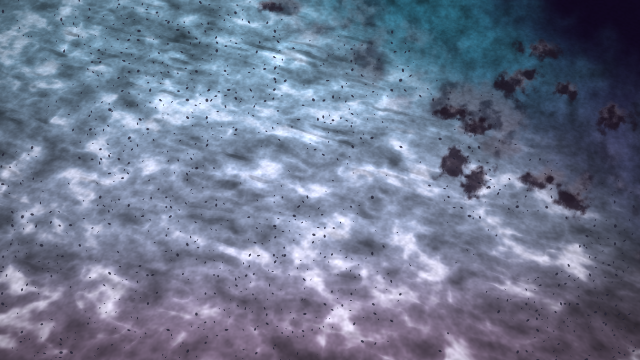
Write a WebGL 2 fragment shader that draws this texture.

```glsl
#version 300 es
precision highp float;

#define CAUSTIC_SCALE 10.0
#define CAUSTIC_WARP 0.05
#define CAUSTIC_CONTRAST 1.35
#define GLINT_STRENGTH 0.85
#define STREAK_STRENGTH 0.3
#define GRAIN_STRENGTH 0.22
#define SPECK_CELL 0.027
#define SPECK_RADIUS 0.0046
#define SPECK_AMOUNT 0.42
#define REEF_ROUGHNESS 1.8
#define ROCK_COUNT 11

uniform vec2 u_resolution;
out vec4 outColor;

const vec3 WARM_SAND = vec3(0.49, 0.42, 0.52);
const vec3 MID_SAND = vec3(0.485, 0.525, 0.625);
const vec3 COOL_SAND = vec3(0.43, 0.565, 0.66);
const vec3 GLINT = vec3(0.93, 0.92, 1.0);
const vec3 TEAL_WATER = vec3(0.13, 0.34, 0.42);
const vec3 DUSK_WATER = vec3(0.17, 0.18, 0.28);
const vec3 ABYSS = vec3(0.06, 0.03, 0.12);
const vec3 ROCK_DARK = vec3(0.11, 0.07, 0.12);
const vec3 ROCK_LIGHT = vec3(0.40, 0.36, 0.41);
const vec3 SPECK = vec3(0.13, 0.13, 0.20);

// Rock centre (xy) and radii (zw)
const vec4 ROCKS[ROCK_COUNT] = vec4[ROCK_COUNT](
    vec4(1.44, 0.773, 0.055, 0.043), vec4(1.257, 0.542, 0.045, 0.042),
    vec4(1.325, 0.50, 0.035, 0.038), vec4(1.325, 0.641, 0.03, 0.025),
    vec4(1.50, 0.505, 0.055, 0.026), vec4(1.597, 0.44, 0.045, 0.028),
    vec4(1.70, 0.676, 0.045, 0.042), vec4(1.505, 0.861, 0.05, 0.025),
    vec4(0.741, 0.988, 0.032, 0.02), vec4(1.574, 0.75, 0.04, 0.02),
    vec4(1.262, 0.688, 0.035, 0.018));

vec2 hash2(vec2 p) {
    vec3 q = fract(p.xyx * vec3(0.1031, 0.1030, 0.0973));
    q += dot(q, q.yzx + 33.33);
    return fract((q.xx + q.yz) * q.zy);
}

float noise(vec2 p) {
    vec2 i = floor(p), f = fract(p);
    f = f * f * (3.0 - 2.0 * f);
    float low = mix(hash2(i).x, hash2(i + vec2(1, 0)).x, f.x);
    float high = mix(hash2(i + vec2(0, 1)).x, hash2(i + 1.0).x, f.x);
    return mix(low, high, f.y);
}

float fbm(vec2 p) {
    float sum = 0.0, amp = 0.533;
    for (int i = 0; i < 4; i++) {
        sum += amp * noise(p);
        p = mat2(1.6, 1.2, -1.2, 1.6) * p + 7.3;
        amp *= 0.5;
    }
    return sum;
}

// Coverage of one jittered layer of dark debris
float specks(vec2 p, float seed, float amount, float soft) {
    vec2 cell = floor(p / SPECK_CELL);
    vec2 jitter = hash2(cell + seed);
    vec2 kind = hash2(cell + seed + 51.7);
    vec2 v = p - (cell + 0.2 + 0.6 * jitter) * SPECK_CELL;
    float a = 6.283 * kind.y;
    v = mat2(cos(a), -sin(a), sin(a), cos(a)) * v;
    float radius = SPECK_RADIUS * mix(0.35, 1.1, jitter.y * jitter.y);
    float dist = length(v * vec2(1.0, 1.2 + jitter.x)) - radius;
    return step(kind.x, amount) * (1.0 - smoothstep(-soft, soft, dist));
}

void main() {
    vec2 p = gl_FragCoord.xy / u_resolution * vec2(16.0 / 9.0, 1.0);
    float soft = 0.8 / u_resolution.y;
    float reef = dot(p - vec2(0.76, 1.0), vec2(0.567, 0.824));

    // Sand lit from the middle, pink near and blue far
    vec2 e = (p - vec2(0.83, 0.52)) / vec2(1.03, 0.85);
    float falloff = dot(e, e);
    vec3 col = mix(WARM_SAND, MID_SAND, smoothstep(0.0, 0.42, p.y));
    col = mix(col, COOL_SAND, smoothstep(0.4, 0.95, p.y));
    col *= 1.16 - 0.52 * falloff;

    // Blotchy caustic light, finer with distance
    vec2 s = vec2(p.x - 0.9, p.y) * (1.0 + 0.8 * p.y);
    vec2 warp = vec2(fbm(s * 6.0), fbm(s * 6.0 + 17.0)) - 0.5;
    vec2 along = vec2(dot(s, vec2(0.94, -0.34)), dot(s, vec2(0.34, 0.94)));
    vec2 q = (along + CAUSTIC_WARP * warp) * CAUSTIC_SCALE * vec2(0.85, 1.2);
    float broad = fbm(q);
    float ridge = 1.0 - abs(2.0 * noise(q * 2.1 + 9.0) - 1.0);
    float light = mix(broad, ridge, 0.16);
    float sand = 1.0 - smoothstep(-0.1, 0.2, reef);
    col *= 1.0 + CAUSTIC_CONTRAST * (light - 0.51) * mix(0.5, 1.0, sand);
    float glint = smoothstep(0.57, 0.79, light) * sand * (1.0 - 0.6 * p.y);
    col = mix(col, GLINT * (1.08 - 0.25 * falloff), GLINT_STRENGTH * glint);

    // Short shaded streaks of ripple slanting down to the right
    float streak = noise(along * vec2(9.0, 38.0) + 2.0 * warp);
    float patchy = smoothstep(0.35, 0.7, noise(along * vec2(5.0, 9.0) + 31.0));
    streak = smoothstep(0.55, 0.9, streak) - 0.4 * smoothstep(0.45, 0.1, streak);
    col *= 1.0 - STREAK_STRENGTH * streak * patchy * mix(0.35, 1.0, p.y);

    // Water closing over the reef and the far corner
    vec3 water = mix(DUSK_WATER, TEAL_WATER, smoothstep(0.45, 0.95, p.y + 0.35 * (1.3 - p.x)));
    float grain = fbm(p * 34.0);
    float patches = fbm(p * 10.0 + 4.0);
    water *= 1.0 + REEF_ROUGHNESS * (0.6 * grain + 0.4 * patches - 0.5);
    col = mix(col, water, 0.9 * smoothstep(-0.08, 0.2, reef));
    float rubble = smoothstep(-0.1, 0.03, reef) * (1.0 - smoothstep(0.08, 0.24, reef));
    vec3 stone = mix(ROCK_DARK, ROCK_LIGHT, smoothstep(0.3, 0.62, grain));
    col = mix(col, stone, 0.55 * rubble * smoothstep(0.46, 0.66, patches));
    col = mix(col, ABYSS, smoothstep(0.22, 0.47, reef + 0.2 * (patches - 0.5)));

    // Rough broken rocks
    for (int i = 0; i < ROCK_COUNT; i++) {
        vec2 v = (p - ROCKS[i].xy) / ROCKS[i].zw;
        float body = length(v) + 2.4 * (grain - 0.5);
        vec3 rock = mix(ROCK_DARK, ROCK_LIGHT, smoothstep(0.4, 0.75, grain + 0.12 * v.y));
        col = mix(col, rock, 0.8 * (1.0 - smoothstep(0.45, 1.3, body)));
    }

    // Fine sandy grain
    float fine = 0.6 * noise(s * 75.0) + 0.4 * noise(s * 140.0 + 5.0);
    col *= 1.0 + GRAIN_STRENGTH * (fine - 0.5);

    // Drifting debris on the sand, in clusters
    float cluster = noise(p * 6.0 + 2.0) + 0.2 - 0.3 * falloff;
    float amount = SPECK_AMOUNT * sand * smoothstep(0.2, 0.7, cluster);
    float debris = max(specks(p, 3.0, amount, soft), specks(p.yx + 0.013, 29.0, amount, soft));
    col = mix(col, SPECK, 0.8 * debris);

    outColor = vec4(clamp(col, 0.0, 1.0), 1.0);
}
```
